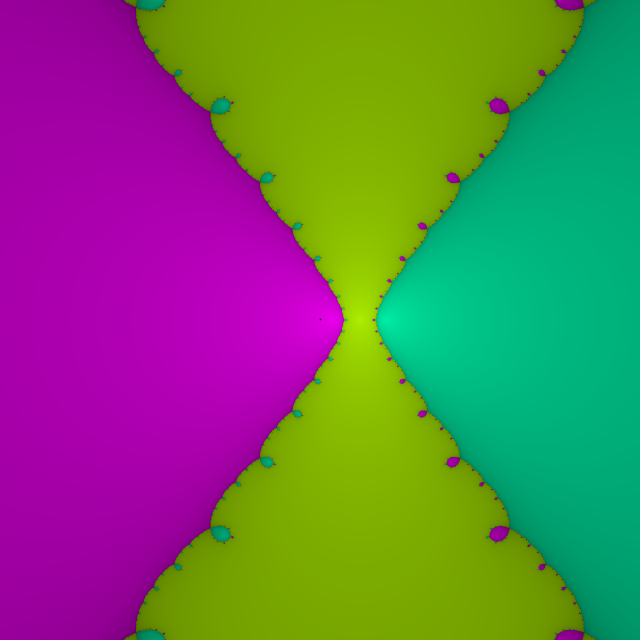
Write a WebGL 1 fragment shader that draws this background.

```glsl
precision highp float;

// Basins of attraction of Newton's method for z^3 - z, roots -1, 0 and 1.
// The hue names the root reached; the brightness falls with the summed,
// softly saturated step lengths, so basin borders sink into dark seams.

uniform vec2 u_resolution;

vec2 cmul(vec2 a, vec2 b) {
  return vec2(a.x * b.x - a.y * b.y, a.x * b.y + a.y * b.x);
}

vec2 cdiv(vec2 a, vec2 b) {
  return vec2(dot(a, b), a.y * b.x - a.x * b.y) / max(dot(b, b), 1e-12);
}

vec3 basinColor(vec2 z) {
  float effort = 0.0;
  for (int i = 0; i < 40; i++) {
    vec2 square = cmul(z, z);
    vec2 next = cdiv(2.0 * cmul(square, z), 3.0 * square - vec2(1.0, 0.0));
    float stepLength = length(next - z);
    effort += stepLength / (stepLength + 0.12);
    z = next;
    if (stepLength < 1e-4) break;
  }

  // Hue by the root that was reached
  vec3 hue = vec3(0.725, 1.0, 0.0);
  if (z.x < -0.5) hue = vec3(0.985, 0.0, 1.0);
  else if (z.x > 0.5) hue = vec3(0.0, 1.0, 0.695);
  return hue * 0.94 * exp(-0.05 * effort);
}

void main() {
  // Average four samples inside each pixel
  vec3 color = vec3(0.0);
  for (int j = 0; j < 2; j++) {
    for (int i = 0; i < 2; i++) {
      vec2 offset = (vec2(float(i), float(j)) - 0.5) * 0.5;
      vec2 p = (gl_FragCoord.xy + offset - 0.5 * u_resolution)
             / min(u_resolution.x, u_resolution.y);
      // The plane spans 24 units, with the middle root right of center
      vec3 basin = basinColor(p * 24.0 - vec2(1.5, 0.0));
      // Tiny dark speck at the center of the canvas
      float speck = 1.0 - smoothstep(0.0008, 0.002, length(p - 0.0008));
      color += basin * (1.0 - 0.8 * speck);
    }
  }
  gl_FragColor = vec4(color / 4.0, 1.0);
}
```
